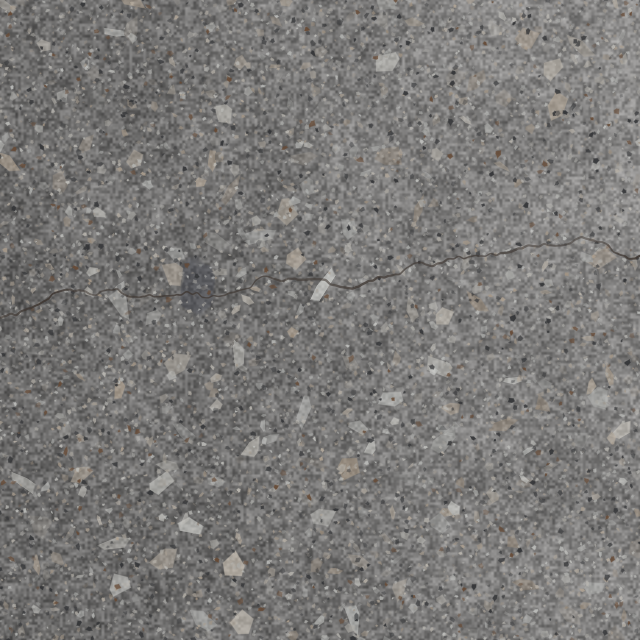
Give the GLSL for this texture, as a WebGL 1 fragment shader.

```glsl
precision highp float;
uniform vec2 u_resolution;

const vec3 CEMENT = vec3(1.0, 0.993, 0.987);
const vec3 PALE_STONE = vec3(0.74, 0.745, 0.735);
const vec3 BEIGE_STONE = vec3(0.65, 0.59, 0.52);
const vec3 DARK_STONE = vec3(0.20, 0.205, 0.215);
const vec3 RUST_STONE = vec3(0.40, 0.29, 0.21);
const vec3 CRACK_COLOR = vec3(0.25, 0.22, 0.20);
const vec3 STAIN_COLOR = vec3(0.33, 0.335, 0.355);
const vec2 STAIN_CENTER = vec2(0.309, 0.548);
const vec2 STAIN_RADIUS = vec2(0.026, 0.047);
const float BASE_LIGHT = 0.414;
const float LIGHT_SLOPE = 0.088;
const float FINE_GRIT = 0.21;
const float COARSE_GRIT = 0.11;
const float CLOUDING = 0.06;
const float CRACK_WIDTH = 0.0011;
const float EDGE = 0.0013;
const float TAU = 6.28319;
const int SIDES = 5;

float hash(vec2 p) {
  vec3 q = fract(p.xyx * vec3(0.1031, 0.1030, 0.0973));
  q += dot(q, q.yzx + 33.33);
  return fract((q.x + q.y) * q.z);
}

vec3 hash3(vec2 p) {
  return vec3(hash(p), hash(p + 57.3), hash(p + 131.7));
}

float noise(vec2 p) {
  vec2 i = floor(p), f = fract(p);
  f = f * f * (3.0 - 2.0 * f);
  return mix(mix(hash(i), hash(i + vec2(1, 0)), f.x),
             mix(hash(i + vec2(0, 1)), hash(i + 1.0), f.x), f.y);
}

// Distance to an irregular, stretched polygon
float chipDistance(vec2 p, float radius, float stretch, vec2 id) {
  float turn = TAU * hash(id + 7.1);
  float c = cos(turn), s = sin(turn);
  p = mat2(c, s, -s, c) * p;
  float h = hash(id + 19.4);
  float ratio = mix(1.0, stretch, h * h);
  p *= vec2(1.0 / ratio, ratio);
  float d = -1.0;
  for (int i = 0; i < SIDES; i++) {
    float k = float(i);
    float a = (k + 0.6 * hash(id + k * 3.7)) * TAU / float(SIDES);
    float offset = radius * mix(0.65, 1.1, hash(id + k * 5.3 + 41.0));
    d = max(d, dot(p, vec2(cos(a), sin(a))) - offset);
  }
  return d;
}

// Scattered chips: coverage in x, random traits in yzw
vec4 scatter(vec2 p, float cells, float density, float radius, float stretch, float seed) {
  vec2 cell = floor(p * cells);
  vec4 best = vec4(0.0);
  for (int y = -1; y <= 1; y++) {
    for (int x = -1; x <= 1; x++) {
      vec2 home = cell + vec2(x, y);
      vec2 id = home + seed;
      if (hash(id + 83.0) > density) continue;
      vec3 traits = hash3(id);
      vec2 center = (home + vec2(hash(id + 11.0), hash(id + 29.0))) / cells;
      float size = radius * mix(0.5, 1.35, hash(id + 67.0));
      float d = chipDistance(p - center, size, stretch, id);
      float cover = 1.0 - smoothstep(-EDGE, EDGE, d);
      if (cover > best.x) best = vec4(cover, traits);
    }
  }
  return best;
}

float crackHeight(float x) {
  return 0.518 + 0.10 * x + 0.042 * (noise(vec2(x * 9.0, 3.0)) - 0.5)
    + 0.015 * (noise(vec2(x * 34.0, 8.0)) - 0.5)
    + 0.005 * (noise(vec2(x * 120.0, 5.0)) - 0.5);
}

vec3 stoneColor(vec4 chip) {
  return mix(PALE_STONE, BEIGE_STONE, chip.y * chip.y) * mix(0.88, 1.06, chip.w);
}

void main() {
  vec2 p = gl_FragCoord.xy / u_resolution;
  float grit = noise(p * 230.0) - 0.5;
  float coarse = noise(p * 95.0 + 17.0) - 0.5;
  float cloud = noise(p * 9.0 + 4.0) + 0.5 * noise(p * 27.0) - 0.75;

  // Cement, brighter toward the upper right
  float light = BASE_LIGHT + LIGHT_SLOPE * p.x + 0.035 * p.x * p.y;
  vec3 color = CEMENT * (light + FINE_GRIT * grit + COARSE_GRIT * coarse + CLOUDING * cloud);

  // Dark stain
  float stain = length((p - STAIN_CENTER) / STAIN_RADIUS) + 0.7 * (noise(p * 55.0) - 0.5);
  color = mix(color, STAIN_COLOR + 0.09 * grit, 0.8 * (1.0 - smoothstep(0.8, 1.05, stain)));

  // Stones from large chips to fine grains
  vec4 chip = scatter(p, 15.0, 0.60, 0.0135, 1.75, 0.0);
  color = mix(color, stoneColor(chip) + 0.08 * grit, chip.x * mix(0.12, 0.85, chip.z));
  chip = scatter(p, 36.0, 0.42, 0.0056, 1.6, 200.0);
  color = mix(color, stoneColor(chip) + 0.06 * grit, chip.x * mix(0.15, 0.75, chip.z));
  chip = scatter(p, 95.0, 0.50, 0.0025, 1.3, 400.0);
  color = mix(color, stoneColor(chip), chip.x * mix(0.2, 0.9, chip.z));
  chip = scatter(p, 62.0, 0.30, 0.0032, 1.25, 700.0);
  color = mix(color, mix(DARK_STONE, RUST_STONE, step(0.8, chip.y)), chip.x * mix(0.3, 0.95, chip.z));

  // Wandering hairline crack
  float h = crackHeight(p.x);
  float slope = (crackHeight(p.x + 0.001) - h) / 0.001;
  float gap = abs(p.y - h) / sqrt(1.0 + slope * slope);
  float width = CRACK_WIDTH * mix(0.6, 1.5, noise(vec2(p.x * 25.0, 2.0)));
  float crack = 1.0 - smoothstep(width - EDGE * 0.5, width + EDGE, gap);
  color = mix(color, CRACK_COLOR, crack * mix(0.5, 0.95, noise(vec2(p.x * 14.0, 6.0))));

  gl_FragColor = vec4(clamp(color, 0.0, 1.0), 1.0);
}
```
